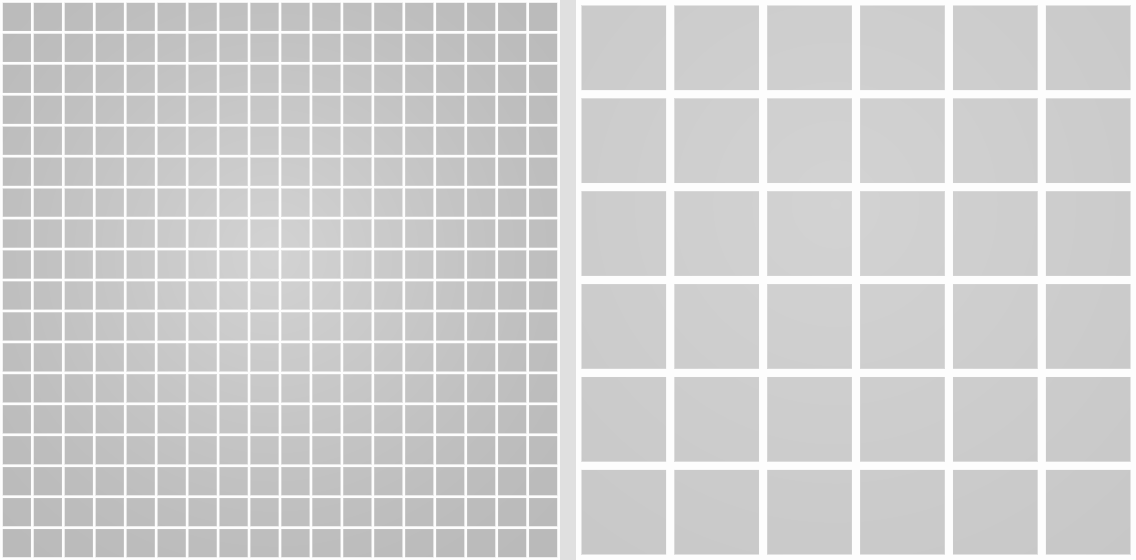
Left: the whole. Right: its middle third, enlarged.
A WebGL 1 fragment shader for this pattern:

```glsl
precision highp float;
// A square grid of flat grey tiles parted by thin near-white lines.
// Box distances draw the tiles; one radial falloff, centred a little
// above the middle of the canvas, shades them from light to mid grey.

uniform vec2 u_resolution;

const float TILE_COUNT = 18.0;
const float LINE_WIDTH = 0.0049;
const vec2 GLOW_CENTRE = vec2(0.488, 0.545);
const vec3 LINE_COLOUR = vec3(0.992);
const vec3 TILE_LIGHT = vec3(0.826);
const vec3 TILE_DARK = vec3(0.724);

// Signed distance to an axis-aligned square, negative inside.
float squareDistance(vec2 p, float halfSide) {
  vec2 d = abs(p) - halfSide;
  return length(max(d, 0.0)) + min(max(d.x, d.y), 0.0);
}

// Coverage of the repeated tiles, with a full line along every border.
float tileCoverage(vec2 uv, float count, float lineWidth, float pixel) {
  float pitch = (1.0 - lineWidth) / count;
  vec2 cell = (uv - 0.5 * lineWidth) / pitch;
  vec2 local = (fract(cell) - 0.5) * pitch;
  float d = squareDistance(local, 0.5 * (pitch - lineWidth));
  return 1.0 - smoothstep(-0.6 * pixel, 0.6 * pixel, d);
}

// Nearly linear radial falloff that eases into a constant outer tone.
float radialFalloff(vec2 uv, vec2 centre, float steepness) {
  float r = length(uv - centre) * steepness;
  return r / pow(1.0 + pow(r, 6.0), 1.0 / 6.0);
}

void main() {
  float side = min(u_resolution.x, u_resolution.y);
  vec2 uv = (gl_FragCoord.xy - 0.5 * u_resolution) / side + 0.5;

  float shade = radialFalloff(uv, GLOW_CENTRE, 1.65);
  vec3 tileColour = mix(TILE_LIGHT, TILE_DARK, shade);
  float tile = tileCoverage(uv, TILE_COUNT, LINE_WIDTH, 1.0 / side);

  gl_FragColor = vec4(mix(LINE_COLOUR, tileColour, tile), 1.0);
}
```
